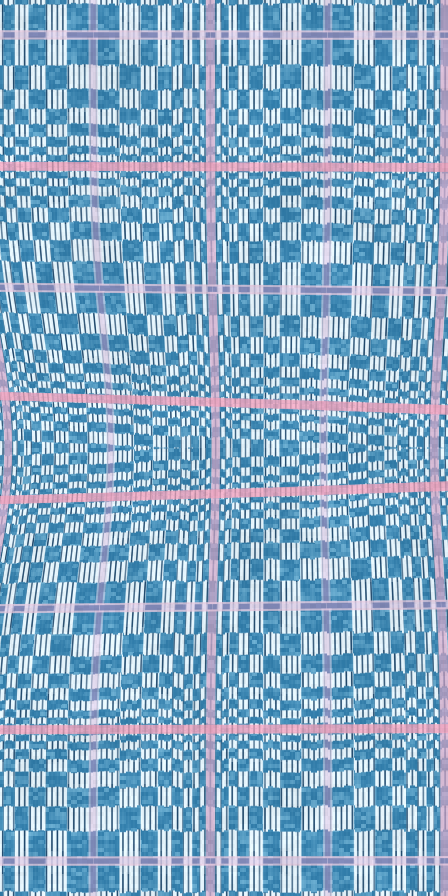
Reproduce this pattern procedurally as a Shadertoy shader.

```glsl
// Woven blue and white check whose cells shrink from lilac stripes towards pink stripes.
// Both axes share one graded cell formula; the rows mirror about the middle, where the
// cloth is pinched. Fine warp threads, flecks and uneven dye are added on top.

const float COLUMN_STEP  = 0.2617;  // lilac to pink stripe, in canvas widths
const float COLUMN_START = 0.208;   // first lilac column
const float ROW_START    = 0.1016;  // first pink row, measured from the fold
const float ROW_STEP     = 0.2422;
const float ROW_GROWTH   = 0.0104;  // rows widen away from the fold
const float CELLS        = 9.0;     // cells from lilac to pink stripe
const float SHRINK       = 0.85;    // loss of cell size over that distance
const float PINCH_REACH  = 0.34;
const float ROW_TILT     = 0.05;
const float THREADS      = 82.0;    // warp threads per canvas width
const float RIBS         = 112.0;   // weft ribs per canvas width
const float LINE_HALF    = 0.15;    // half width of a dark thread, in threads
const float RAGGED       = 0.022;   // unevenness of the cell ends
const float PINK_HALF    = 0.0100;
const float LILAC_HALF   = 0.0060;
const float EDGING_HALF  = 0.0105;

const vec3 BLUE   = vec3(0.19, 0.49, 0.67);
const vec3 SKY    = vec3(0.52, 0.75, 0.86);
const vec3 WHITE  = vec3(0.90, 0.96, 0.99);
const vec3 NAVY   = vec3(0.12, 0.28, 0.42);
const vec3 PINK   = vec3(0.95, 0.66, 0.76);
const vec3 DUSTY  = vec3(0.82, 0.65, 0.78);
const vec3 VIOLET = vec3(0.47, 0.51, 0.70);
const vec3 LILAC  = vec3(0.88, 0.84, 0.92);

float hash(vec2 p) {
    vec3 q = fract(vec3(p.xyx) * 0.1031);
    q += dot(q, q.yzx + 33.33);
    return fract((q.x + q.y) * q.z);
}

float noise(vec2 p) {
    vec2 i = floor(p), f = fract(p);
    f = f * f * (3.0 - 2.0 * f);
    return mix(mix(hash(i), hash(i + vec2(1, 0)), f.x),
               mix(hash(i + vec2(0, 1)), hash(i + vec2(1, 1)), f.x), f.y);
}

// Distance to the nearest even step: 0 on lilac stripes, 1 on pink ones.
float fromLilac(float steps) {
    return abs(mod(steps + 1.0, 2.0) - 1.0);
}

// Smoothed square wave, -1 to 1, with cells shrinking towards the pink stripes.
float gradedCells(float steps, float pixel) {
    float remaining = 1.0 - SHRINK * fromLilac(steps);
    float scale = CELLS / log(1.0 - SHRINK);
    float slope = -scale * SHRINK / remaining;
    float wave = sin(3.14159 * scale * log(remaining));
    return clamp(wave / (3.14159 * slope * pixel * 0.7), -1.0, 1.0);
}

float band(float dist, float halfWidth, float pixel) {
    return 1.0 - smoothstep(-0.7, 0.7, (dist - halfWidth) / pixel);
}

void mainImage(out vec4 fragColor, in vec2 fragCoord) {
    float pixel = 1.0 / iResolution.x;
    vec2 p = fragCoord * pixel;
    float fold = abs(p.y - 0.5 * iResolution.y * pixel);

    // Pinch the columns near the fold and tilt the rows.
    float reach = fold / PINCH_REACH;
    float x = p.x - (0.075 - 0.16 * p.x + 0.06 * p.x * p.x) * exp(-reach * reach);
    float d = fold - ROW_TILT * (0.5 - p.x) * exp(-fold / 0.21);
    float column = (x - COLUMN_START) / COLUMN_STEP;
    float root = sqrt(ROW_STEP * ROW_STEP + 4.0 * ROW_GROWTH * (d - ROW_START));
    float row = (root - ROW_STEP) / (2.0 * ROW_GROWTH) + 1.0;

    // Checked cells, with ragged ends along each thread.
    float thread = floor(x * THREADS);
    float rib = floor(p.y * RIBS);
    float jitter = (hash(vec2(thread, 7.0)) - 0.5) * RAGGED;
    float columnCell = gradedCells(column, pixel / COLUMN_STEP);
    float rowCell = gradedCells(row + jitter, pixel / root);
    float blueness = 0.5 + 0.5 * columnCell * rowCell;

    // White cells show dark warp threads; blue cells show pale flecks.
    float threadDist = abs(fract(x * THREADS) - 0.5);
    float line = band(threadDist, LINE_HALF, THREADS * pixel);
    line *= 0.65 + 0.35 * hash(vec2(thread, floor(p.y * 20.0)));
    float fleck = hash(vec2(thread, rib));
    vec3 whiteCell = mix(WHITE, NAVY, line);
    vec3 blueCell = mix(BLUE, SKY, 0.6 * fleck * fleck + 0.12 * line);
    vec3 color = mix(whiteCell, blueCell, blueness);

    // Columns of stripes.
    float columnT = fromLilac(column), rowT = fromLilac(row);
    float lilacX = columnT * COLUMN_STEP, pinkX = (1.0 - columnT) * COLUMN_STEP;
    color = mix(color, LILAC, 0.55 * band(lilacX, EDGING_HALF, pixel));
    color = mix(color, mix(LILAC, VIOLET, 0.5 + 0.5 * rowCell),
                0.85 * band(lilacX, LILAC_HALF, pixel));
    color = mix(color, DUSTY, 0.72 * band(pinkX, PINK_HALF, pixel));

    // Rows of stripes, crossed by the warp.
    float lilacY = rowT * root, pinkY = (1.0 - rowT) * root;
    vec3 dash = mix(mix(LILAC, VIOLET, 0.4 * line), VIOLET, 0.5 + 0.5 * columnCell);
    color = mix(color, mix(LILAC, PINK, 0.3), 0.8 * band(lilacY, EDGING_HALF, pixel));
    color = mix(color, dash, 0.9 * band(lilacY, LILAC_HALF, pixel));
    color = mix(color, PINK * (1.0 - 0.12 * line), 0.86 * band(pinkY, PINK_HALF, pixel));

    // Uneven dye and thread grain.
    color *= 0.96 + 0.05 * noise(p * 14.0) + 0.05 * (fleck - 0.3);
    fragColor = vec4(clamp(color, 0.0, 1.0), 1.0);
}
```
